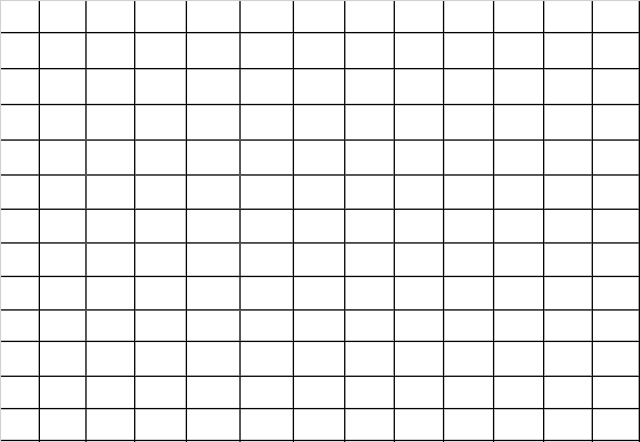
A Shadertoy shader for this pattern:

```glsl
// Centre of the i-th column line (x) and row line (y), on a 768 x 531 sheet
vec2 lineCentre(float i) {
    float a = i * 3.14159 / 12.0;
    vec2 drift = vec2(3.8, 8.2) * sin(a)
               + vec2(-4.33, 0.4) * sin(2.0 * a)
               + vec2(-2.28, 0.52) * sin(3.0 * a)
               + vec2(-1.88, -0.29) * sin(4.0 * a)
               + vec2(0.41, 0.0) * sin(5.0 * a);
    // One row line sits slightly high
    drift.y -= i == 9.0 ? 2.3 : 0.0;
    return vec2(47.2, 39.2) + vec2(60.0, 40.83) * i + drift;
}

// Share of a pixel covered by a stroke, per axis
vec2 strokeCoverage(vec2 offset, float halfWidth, vec2 pixel) {
    vec2 near = max(offset - halfWidth, -0.5 * pixel);
    vec2 far = min(offset + halfWidth, 0.5 * pixel);
    return clamp((far - near) / pixel, 0.0, 1.0);
}

void mainImage(out vec4 fragColor, in vec2 fragCoord) {
    // Sheet coordinates, measured from the top left
    vec2 pixel = vec2(768.0, 531.0) / iResolution.xy;
    vec2 sheet = vec2(fragCoord.x, iResolution.y - fragCoord.y) * pixel;

    // Unevenly spaced grid lines
    vec2 ink = vec2(0.0);
    for (int i = 0; i < 13; i++) {
        ink = max(ink, strokeCoverage(sheet - lineCentre(float(i)), 0.8, pixel));
    }
    vec3 color = mix(vec3(1.0), vec3(0.01), max(ink.x, ink.y));

    // Pale rule along the left and top edges
    vec2 edge = strokeCoverage(sheet - 0.65, 0.65, pixel);
    color = mix(color, vec3(0.82), max(edge.x, edge.y));

    fragColor = vec4(color, 1.0);
}
```
